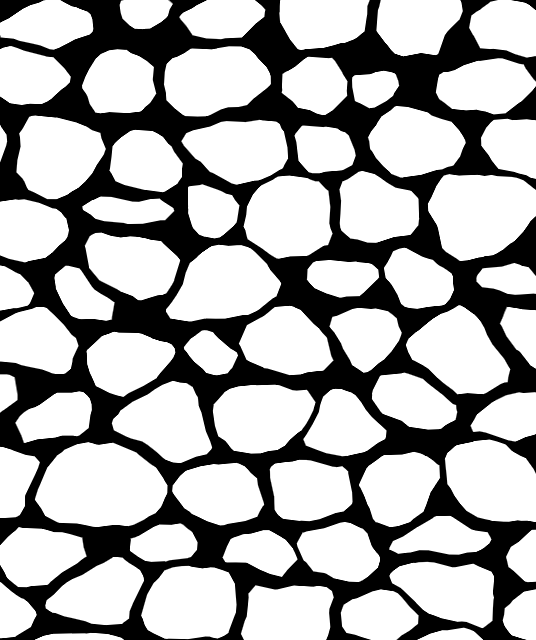
This texture is drawn by a Shadertoy shader. Its source:

```glsl
const vec2 CELL = vec2(0.142, 0.101);        // mean stone pitch, in canvas heights
const float JITTER = 0.74;                   // scatter of the stone centres
const float SIZE_SPREAD = 0.42;              // weight range: large against small stones
const vec2 HALF_GAP = vec2(0.003, 0.0125);   // range of the joint half width
const float MIN_HALF_GAP = 0.0038;
const float TAPER = 0.26;                    // tilt range of single stone sides
const vec2 CHAMFER = vec2(0.008, 0.031);     // range of the corner cut
const float ROUGHNESS = 0.0045;              // kinks along the sides
const vec3 MORTAR = vec3(0.0);
const vec3 STONE = vec3(1.0);

float hash(vec2 p) {
    return fract(sin(dot(p, vec2(127.1, 311.7))) * 43758.545);
}

// Stone centre (xy) and weight (z) in grid units, with staggered rows
vec3 stoneSite(vec2 id) {
    vec2 scatter = vec2(hash(id), hash(id + 37.3)) - 0.5;
    float stagger = 0.5 * mod(id.y, 2.0) - 0.25;
    return vec3(id + 0.5 + scatter * JITTER + vec2(stagger, 0.0),
                SIZE_SPREAD * hash(id + 71.9));
}

float power(vec2 q, vec3 site) {
    vec2 v = q - site.xy;
    return dot(v, v) - site.z;
}

vec2 triangleWave(vec2 x) {
    return abs(fract(x) - 0.5) * 4.0 - 1.0;
}

// Piecewise linear warp, so that straight sides get sharp kinks
vec2 kink(vec2 p) {
    vec2 coarse = triangleWave(vec2(dot(p, vec2(3.1, 8.3)), dot(p, vec2(7.7, -3.9))));
    vec2 fine = triangleWave(vec2(dot(p, vec2(-9.0, 15.0)), dot(p, vec2(17.0, 8.0))));
    return p + ROUGHNESS * (coarse + 0.3 * fine);
}

float chamferMin(float a, float b, float r) {
    return min(min(a, b), (a + b - r) * 0.7071);
}

// Signed distance to the stone outline, positive inside
float stoneDistance(vec2 p) {
    vec2 q = p / CELL;
    vec2 base = floor(q), owner = base;
    float nearest = 1e3;
    for (int y = -2; y <= 2; y++)
    for (int x = -2; x <= 2; x++) {
        vec2 id = base + vec2(x, y);
        float w = power(q, stoneSite(id));
        if (w < nearest) { nearest = w; owner = id; }
    }

    // Cut the stone by one inset, tilted side per neighbour
    vec3 a = stoneSite(owner);
    float cut = mix(CHAMFER.x, CHAMFER.y, hash(owner + 13.7));
    float d = 1.0;
    for (int y = -2; y <= 2; y++)
    for (int x = -2; x <= 2; x++) {
        if (x == 0 && y == 0) continue;
        vec2 id = owner + vec2(x, y);
        vec3 b = stoneSite(id);
        vec2 slope = (b.xy - a.xy) / CELL;
        float side = 0.5 * (power(q, b) - nearest) / length(slope);
        vec2 tangent = normalize(vec2(-slope.y, slope.x));
        float along = clamp(dot((q - 0.5 * (a.xy + b.xy)) * CELL, tangent), -0.07, 0.07);
        vec2 sideId = owner * 1.7 + id * 2.3;
        float gap = mix(HALF_GAP.x, HALF_GAP.y, hash(sideId));
        gap += TAPER * (hash(sideId + 5.1) - 0.5) * along;
        d = chamferMin(d, side - max(gap, MIN_HALF_GAP), cut);
    }
    return d;
}

void mainImage(out vec4 fragColor, in vec2 fragCoord) {
    vec2 p = fragCoord / iResolution.y;
    float d = stoneDistance(kink(p));
    float coverage = clamp(d * iResolution.y + 0.5, 0.0, 1.0);
    fragColor = vec4(mix(MORTAR, STONE, coverage), 1.0);
}
```
